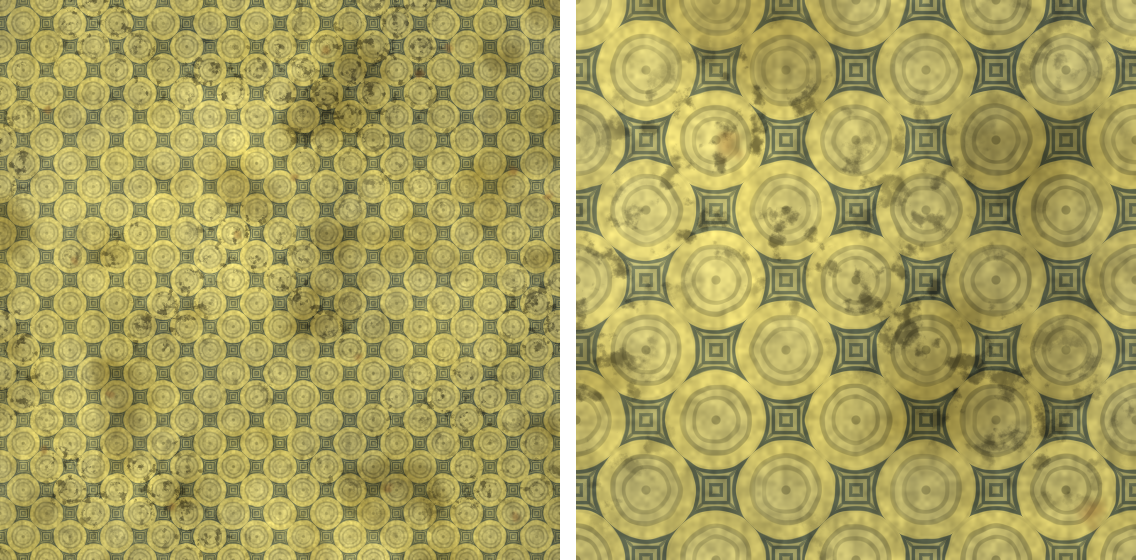
Left: the whole. Right: its middle third, enlarged.
Give the GLSL for this pattern, as a Shadertoy shader.

```glsl
// Aged olive wallpaper: touching ringed discs with slate four-pointed stars between them.

float hash(vec2 p) {
    vec3 h = fract(p.xyx * vec3(0.1031, 0.1030, 0.0973));
    h += dot(h, h.yzx + 33.33);
    return fract((h.x + h.y) * h.z);
}

float noise(vec2 p) {
    vec2 i = floor(p), f = fract(p);
    f = f * f * (3.0 - 2.0 * f);
    return mix(mix(hash(i), hash(i + vec2(1, 0)), f.x),
               mix(hash(i + vec2(0, 1)), hash(i + vec2(1, 1)), f.x), f.y);
}

float fbm(vec2 p) {
    float sum = 0.0, amp = 0.5;
    for (int i = 0; i < 5; i++) {
        sum += amp * noise(p);
        p = mat2(1.6, 1.2, -1.2, 1.6) * p + 7.3;
        amp *= 0.5;
    }
    return sum / 0.97;
}

// Soft stroke around d = 0
float stroke(float d, float halfWidth, float aa) {
    return 1.0 - smoothstep(halfWidth - aa, halfWidth + aa, abs(d));
}

// Diagonal lattice coordinates back to square cell units
vec2 unskew(vec2 q) { return vec2(q.x + q.y, q.x - q.y); }

// Rust flecks: one jittered candidate per square, few of them kept
float flecks(vec2 p) {
    vec2 id = floor(p);
    vec2 centre = 0.3 + 0.4 * vec2(hash(id + 3.1), hash(id + 8.7));
    float r = length(fract(p) - centre) + 0.12 * (noise(p * 9.0) - 0.5);
    return step(0.95, hash(id + 41.0)) * (1.0 - smoothstep(0.03, 0.22, r));
}

void mainImage(out vec4 fragColor, in vec2 fragCoord) {
    vec2 uv = fragCoord / iResolution.xy;
    vec2 p = uv * 24.0;
    float aa = 20.0 / iResolution.y;

    // Discs sit on even squares of a checkerboard, stars on odd ones
    vec2 q = 0.5 * vec2(p.x + p.y, p.x - p.y);
    float r = length(unskew(q - round(q)));
    vec2 star = abs(unskew(fract(q) - 0.5));
    float wobble = 0.04 * (noise(p * 5.0) - 0.5);

    // Disc: pale band, two rings and a centre dot
    float grime = fbm(p * 1.6 + 20.0);
    vec3 disc = mix(vec3(0.785, 0.733, 0.395), vec3(0.75, 0.71, 0.42), 1.0 - smoothstep(0.46, 0.52, r));
    float ink = 0.75 * stroke(r - 0.48 + wobble, 0.035, aa);
    ink += 0.65 * stroke(r - 0.32 + wobble, 0.03, aa);
    ink += 0.9 * stroke(r, 0.065, aa);
    ink += 0.2 * stroke(r - 0.70, 0.02, aa);
    disc = mix(disc, vec3(0.46, 0.44, 0.25), ink * (0.3 + 0.6 * grime));

    // Star: dark rim, inner contour, diagonals and nested squares
    float inset = r - 0.715;
    float square = max(star.x, star.y);
    float lines = stroke(inset, 0.055, aa);
    lines = max(lines, 0.75 * stroke(inset - 0.13, 0.025, aa));
    lines = max(lines, 0.7 * stroke(star.x - star.y, 0.03, aa));
    lines = mix(lines, 0.1, 1.0 - smoothstep(0.16 - aa, 0.16 + aa, square));
    lines = max(lines, stroke(square - 0.18, 0.025, aa));
    lines = max(lines, 0.9 * stroke(square - 0.075, 0.025, aa));
    vec3 starColour = mix(vec3(0.64, 0.62, 0.38), vec3(0.29, 0.33, 0.26), lines * (0.7 + 0.3 * grime));
    vec3 col = mix(disc, starColour, smoothstep(-aa, aa, inset + wobble));

    // Patchy fading
    float fade = smoothstep(0.25, 0.7, fbm(uv * 5.0 + 4.0));
    col = mix(col, vec3(0.79, 0.75, 0.46), 0.12 * fade);
    col *= mix(0.92, 1.06, fade);

    // Darker side edges and a pale crease down the middle
    col *= 1.0 - 0.07 * smoothstep(0.34, 0.5, abs(uv.x - 0.5));
    col *= 1.0 + 0.05 * exp(-90.0 * (uv.x - 0.48) * (uv.x - 0.48));

    // Brown stains and clustered specks
    float stain = smoothstep(0.52, 0.80, fbm(uv * 9.0 + 31.0));
    col *= mix(vec3(1.0), vec3(0.80, 0.775, 0.68), stain);
    float speck = smoothstep(0.55, 0.75, fbm(uv * 95.0)) * smoothstep(0.42, 0.7, fbm(uv * 7.0 + 50.0));
    col *= 1.0 - 0.4 * speck;
    col = mix(col, vec3(0.50, 0.32, 0.14), 0.4 * flecks(uv * 18.0));

    // Paper fibres, mottling and grain
    float fibre = noise(uv * vec2(260.0, 28.0)) - 0.5;
    float grain = noise(uv * 330.0) + noise(uv * 150.0 + 9.0) - 1.0;
    float mottle = fbm(uv * 45.0 + 12.0) - 0.5;
    col *= 1.0 + 0.09 * fibre + 0.14 * grain + 0.16 * mottle;
    col += vec3(0.02, 0.01, -0.03) * (fbm(uv * 14.0 + 70.0) - 0.5) * 2.0;

    fragColor = vec4(clamp(col * 1.03, 0.0, 1.0), 1.0);
}
```
